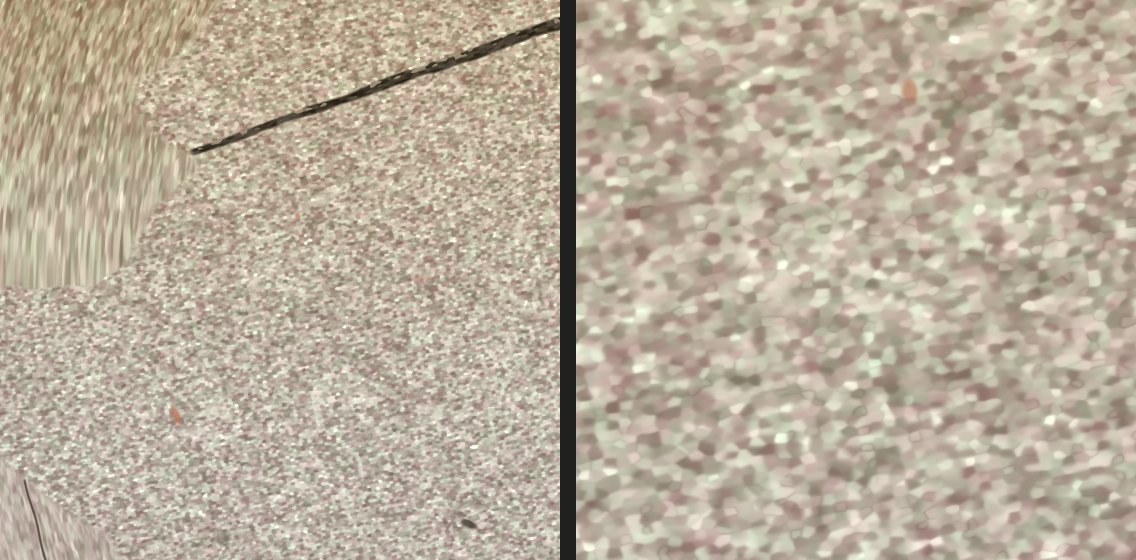
Left, the full canvas; right, a detail of the centre.
This texture is drawn by a WebGL 1 fragment shader. Its source:

```glsl
precision highp float;
// Weathered concrete: soft cellular grains at several scales over a warm-to-grey
// gradient, with stretched streaks in two left corners, a tapering dark joint,
// a hairline crack and a few bits of litter.
uniform vec2 u_resolution;

const vec3 STONE_TOP = vec3(0.740, 0.675, 0.575);
const vec3 STONE_LOW = vec3(0.735, 0.700, 0.650);
const vec3 STREAK_TOP = vec3(0.680, 0.605, 0.480);
const vec3 STREAK_LOW = vec3(0.735, 0.695, 0.605);
const vec3 WEDGE = vec3(0.735, 0.685, 0.640);
const vec3 TONE_AXIS = vec3(0.225, 0.265, 0.250);   // dark to light grains
const vec3 HUE_AXIS = vec3(0.045, -0.022, 0.012);   // green to pink grains
const vec3 JOINT = vec3(0.25, 0.22, 0.17);
const vec3 RIM = vec3(0.70, 0.64, 0.53);
const vec3 RUST = vec3(0.72, 0.46, 0.34);
const vec3 SOOT = vec3(0.29, 0.25, 0.23);

const vec2 GRAIN_FREQ = vec2(138.0, 190.0);         // grains across the canvas
const float GRAIN_TILT = -0.2;
const float SOFTNESS = 5.5;                         // lower blends cells more
const float FINE_GAIN = 1.35;
const float COARSE_GAIN = 0.62;
const float BLOTCH_GAIN = 0.17;
const float FLECK_GAIN = 0.55;
const float STREAK_GAIN = 0.85;
const vec2 JOINT_START = vec2(0.343, 0.728);
const vec2 JOINT_END = vec2(1.0, 0.959);
const vec2 HAIR_START = vec2(0.043, 0.147);
const vec2 HAIR_END = vec2(0.082, 0.0);

vec3 hash3(vec2 p) {
  vec3 q = fract(p.xyx * vec3(0.1031, 0.1030, 0.0973));
  q += dot(q, q.yxz + 33.33);
  return fract((q.xxy + q.yzz) * q.zyx);
}

// Blend of random values around jittered cell points, centred on zero.
vec3 cells(vec2 p) {
  vec2 base = floor(p), f = p - base;
  vec3 sum = vec3(0.0);
  float total = 0.0;
  for (int j = -1; j <= 1; j++) {
    for (int i = -1; i <= 1; i++) {
      vec2 o = vec2(float(i), float(j));
      vec2 d = o + 0.15 + 0.7 * hash3(base + o + 71.0).xy - f;
      float w = exp(-SOFTNESS * dot(d, d));
      sum += w * hash3(base + o + 190.0);
      total += w;
    }
  }
  return sum / total - 0.5;
}

mat2 turn(float a) {
  return mat2(cos(a), sin(a), -sin(a), cos(a));
}

// Colour offset of the grains at p, in cell units.
vec3 grains(vec2 p) {
  vec3 fine = cells(p);
  vec3 coarse = cells(turn(0.5) * p * 0.57 + 40.0);
  float tone = FINE_GAIN * fine.x + COARSE_GAIN * coarse.x;
  tone += FLECK_GAIN * smoothstep(0.24, 0.50, fine.z);
  return tone * TONE_AXIS + (fine.y + coarse.y) * HUE_AXIS;
}

// x: position along a segment from 0 to 1, y: signed offset from its line.
vec2 along(vec2 p, vec2 a, vec2 b) {
  vec2 d = b - a;
  return vec2(dot(p - a, d) / dot(d, d), dot(p - a, vec2(-d.y, d.x)) / length(d));
}

// Soft ellipse used for litter.
float chip(vec2 p, vec2 centre, vec2 size, float angle) {
  return 1.0 - smoothstep(0.5, 1.2, length(turn(angle) * (p - centre) / size));
}

void main() {
  vec2 p = gl_FragCoord.xy / u_resolution;
  float px = 1.0 / u_resolution.y;
  vec3 wobble = cells(p * 30.0);

  // Plain concrete with faint broad mottling
  float blotch = cells(p * vec2(24.0, 34.0)).x + 0.6 * cells(p * 9.0 + 9.0).x;
  vec3 mottle = BLOTCH_GAIN * blotch * TONE_AXIS;
  vec3 color = mix(STONE_LOW, STONE_TOP, smoothstep(0.15, 1.0, p.y));
  color += mottle + grains(turn(GRAIN_TILT) * p * GRAIN_FREQ + 20.0);

  // Upper-left streaks, longer towards their lower edge
  float h = max(p.y - 0.47, 0.0);
  vec2 streakPos = vec2((p.x - 0.3 * h * h) * 190.0, (0.05 * h + 0.34 * h * h) * 190.0);
  vec3 streaks = mix(STREAK_LOW, STREAK_TOP, smoothstep(0.55, 1.0, p.y));
  streaks += mottle + STREAK_GAIN * grains(streakPos + 300.0);
  float bump = (p.y - 0.695) / 0.06;
  float side = 0.245 + 0.105 * exp(-bump * bump) + 0.14 * smoothstep(0.82, 1.0, p.y);
  float low = 0.487 + 0.8 * max(p.x - 0.17, 0.0) + 0.01 * wobble.y;
  float streakMask = (1.0 - smoothstep(-0.015, 0.015, p.x - side - 0.03 * wobble.x))
    * smoothstep(-0.005, 0.005, p.y - low);
  color = mix(color, streaks, streakMask);

  // Lower-left wedge of short streaks
  vec2 wedgePos = vec2((p.x + 0.2 * p.y) * 190.0, p.y * 60.0);
  vec3 wedge = WEDGE + 0.7 * grains(wedgePos + 500.0);
  float wedgeEdge = p.x / 0.23 + p.y / 0.18 + 0.1 * wobble.x;
  color = mix(color, wedge, 1.0 - smoothstep(0.94, 1.06, wedgeEdge));

  // Dark joint with pale chips along its upper rim
  vec2 joint = along(p, JOINT_START, JOINT_END);
  float width = mix(0.0045, 0.0100, joint.x) + 0.003 * wobble.z;
  float across = joint.y + 0.0015 * sin(joint.x * 19.0);
  float jointMask = (1.0 - smoothstep(-0.002, 0.002 + px, abs(across) - width))
    * smoothstep(-0.01, 0.01, joint.x);
  vec3 debris = cells(vec2(joint.x * 60.0, across * 200.0) + 80.0);
  float rim = smoothstep(0.05, 0.25, debris.x) * smoothstep(-0.3, 0.5, across / width);
  vec3 jointColor = mix(JOINT + 0.2 * debris.y, RIM, 0.8 * rim);
  color = mix(color, jointColor, jointMask);

  // Hairline crack
  vec2 hair = along(p, HAIR_START, HAIR_END);
  float hairDist = abs(hair.y + 0.0012 * sin(hair.x * 9.0));
  float hairMask = (1.0 - smoothstep(0.0005, 0.0015 + px, hairDist)) * smoothstep(0.0, 0.05, hair.x);
  color = mix(color, SOOT, 0.85 * hairMask);

  // Litter: rusty chips, a twig and a stain
  vec2 q = p + 0.006 * wobble.xy;
  float rust = chip(q, vec2(0.313, 0.259), vec2(0.008, 0.022), -0.2);
  rust += 0.5 * chip(q, vec2(0.760, 0.505), vec2(0.024, 0.006), 0.0);
  rust += 0.8 * chip(q, vec2(0.531, 0.612), vec2(0.006, 0.008), 0.0);
  float soot = chip(q, vec2(0.835, 0.065), vec2(0.017, 0.007), 0.5);
  soot += 0.5 * chip(q, vec2(0.400, 0.038), vec2(0.014, 0.013), 0.0);
  color = mix(color, RUST, 0.75 * rust);
  color = mix(color, SOOT, 0.85 * soot);

  gl_FragColor = vec4(clamp(color, 0.0, 1.0), 1.0);
}
```
